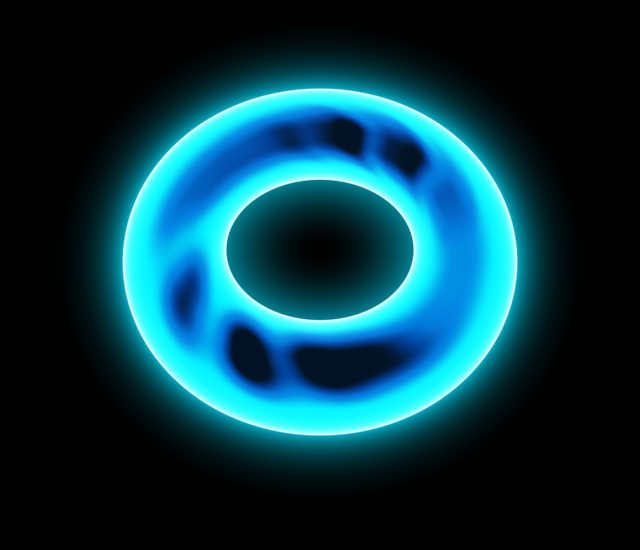
This background is drawn by a WebGL 2 fragment shader. Its source:

```glsl
#version 300 es
precision highp float;
uniform vec2 u_resolution;
out vec4 outColor;

const float TAU = 6.2831853;

// Approximate signed distance to an ellipse
float ellipse(vec2 q, vec2 radii) {
    float k = length(q / radii);
    return k * (k - 1.0) / max(length(q / (radii * radii)), 1e-4);
}

// Smooth bump around an angle, with wrapping
float bump(float angle, float center, float width) {
    float d = (mod(angle - center + 0.5 * TAU, TAU) - 0.5 * TAU) / width;
    return exp(-d * d);
}

// Depth of the dark plasma at an angle and a position across the band
float plasma(float angle, float t) {
    float slow = angle - 0.75 * (t - 0.45);
    float fast = angle - 1.7 * (t - 0.55) - 0.25 * sin(TAU * t);

    // Broad lobes at the top and bottom
    float depth = 0.62 + 0.25 * cos(2.0 * (angle - 1.31));
    depth += 0.30 * bump(slow, 5.18, 0.50) + 0.17 * bump(slow, 2.50, 0.35);

    // Coarse folds at the lower left, finer swirling streaks at the top
    depth += 0.36 * cos(9.0 * (slow - 3.39)) * bump(slow, 3.85, 0.85);
    depth += 0.20 * cos(12.0 * (fast - 1.45)) * bump(angle, 1.05, 0.65);
    depth += 0.07 * sin(23.0 * fast + 1.0) * bump(angle, 1.0, 0.6);

    float shift = 0.04 * sin(angle);
    float across = smoothstep(0.04, 0.40, t - shift)
                 * (1.0 - smoothstep(0.52, 0.92, t - shift));
    return clamp(depth * across * 1.08, 0.0, 1.0);
}

vec3 plasmaColor(float depth) {
    vec3 c = mix(vec3(0.0, 0.95, 1.0), vec3(0.0, 0.50, 0.88), smoothstep(0.08, 0.52, depth));
    c = mix(c, vec3(0.0, 0.25, 0.60), smoothstep(0.48, 0.78, depth));
    return mix(c, vec3(0.0, 0.07, 0.14), smoothstep(0.70, 0.98, depth));
}

void main() {
    vec2 p = (gl_FragCoord.xy - 0.5 * u_resolution) / u_resolution.y;
    float pixel = 1.0 / u_resolution.y;

    vec2 holeCenter = vec2(0.0, 0.0456);
    vec2 holeRadii = vec2(0.1702, 0.1277);
    float outer = ellipse(p - vec2(0.0, 0.0236), vec2(0.3587, 0.3153));
    float inner = ellipse(p - holeCenter, holeRadii);

    // Halo outside the ring and soft light inside the hole
    float halo = max(0.78 * exp(-max(outer, 0.0) * 25.0) - 0.035, 0.0);
    float holeLight = 0.56 * pow(length((p - holeCenter) / holeRadii), 2.0);
    float light = inner < 0.0 ? holeLight : halo;
    vec3 color = vec3(0.0, 0.88, 1.0) * light;

    // Swirling band
    float toInner = max(inner, 0.0);
    float toOuter = max(-outer, 0.0);
    float t = toInner / max(toInner + toOuter, 1e-4);
    float angle = atan(p.y - 0.035, p.x);
    vec3 band = plasmaColor(plasma(angle, t));

    // White-hot rims
    float rim = exp(-toOuter / 0.008) + exp(-toInner / 0.009);
    float haze = exp(-toOuter / 0.028) + exp(-toInner / 0.022);
    band += vec3(0.85, 0.30, 0.25) * rim + vec3(0.16, 0.05, 0.02) * haze;

    float coverage = smoothstep(-pixel, pixel, inner)
                   * (1.0 - smoothstep(-pixel, pixel, outer));
    outColor = vec4(mix(color, min(band, 1.0), coverage), 1.0);
}
```
